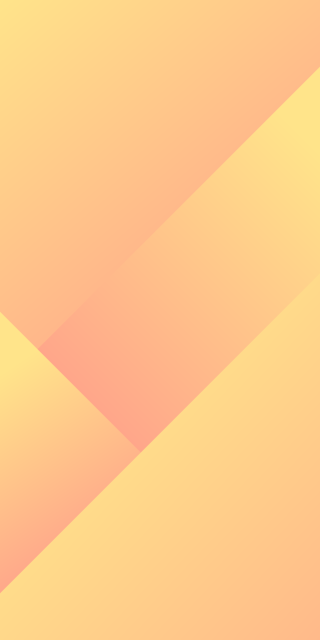
Give the GLSL for this background, as a WebGL 2 fragment shader.

```glsl
#version 300 es
precision highp float;

uniform vec2 u_resolution;
out vec4 fragColor;

const vec3 YELLOW = vec3(1.0, 0.894, 0.54);
const vec3 CORAL = vec3(1.0, 0.651, 0.54);

// Linear blend from yellow at one point to coral at another.
vec3 ramp(vec2 p, vec2 yellowAt, vec2 coralAt) {
    vec2 axis = coralAt - yellowAt;
    float t = dot(p - yellowAt, axis) / dot(axis, axis);
    return mix(YELLOW, CORAL, clamp(t, 0.0, 1.0));
}

// Coverage of the half plane lying on the side the normal points to.
float halfPlane(vec2 p, vec2 normal, float offset, float pixel) {
    float d = (dot(p, normal) - offset) / length(normal);
    return smoothstep(-0.7 * pixel, 0.7 * pixel, d);
}

void main() {
    // One unit is the canvas width, so the height spans two units.
    vec2 p = 2.0 * gl_FragCoord.xy / u_resolution.y;
    p.x = gl_FragCoord.x / u_resolution.x;
    float pixel = 1.0 / u_resolution.x;

    vec2 downRight = vec2(1.0, -1.0);
    vec2 downLeft = vec2(-1.0, -1.0);

    // Upper sheet
    vec3 color = ramp(p, vec2(0.0, 2.0), vec2(0.80, 1.06));

    // Diagonal band
    vec3 band = ramp(p, vec2(1.0, 1.521), vec2(0.2525, 0.7735));
    color = mix(color, band, halfPlane(p, downRight, -0.7917, pixel));

    // Left triangle
    vec3 triangle = ramp(p, vec2(0.0, 0.828), vec2(0.327, 0.349));
    color = mix(color, triangle, halfPlane(p, downLeft, -1.026, pixel));

    // Lower sheet
    vec3 lower = ramp(p, vec2(0.0, 0.424), vec2(1.074, -0.584));
    color = mix(color, lower, halfPlane(p, downRight, -0.1458, pixel));

    fragColor = vec4(color, 1.0);
}
```
